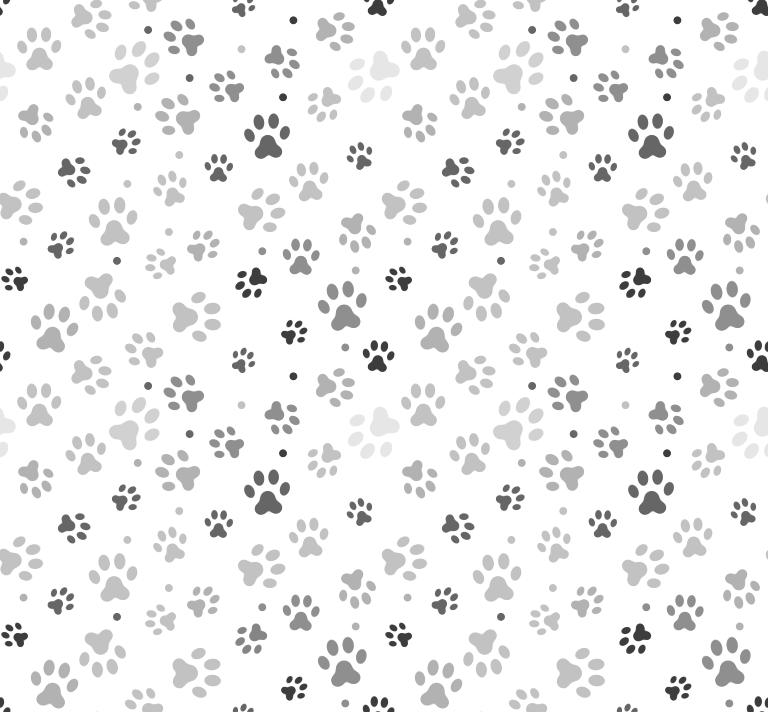
Reproduce this pattern procedurally as a WebGL 1 fragment shader.

```glsl
precision highp float;
// Grey paw prints and small dots scattered on white, in 2 x 2 repeats.
// Paws sit on a jittered, wrapping rank-1 lattice; a modular permutation
// hands out the tones, and dots fill some of the gaps between paws.

uniform vec2 u_resolution;

#define REPEATS 2.0
#define TILE vec2(384.0, 355.0)
#define COUNT 37
#define LATTICE_STEP 8.0
#define DOT_COUNT 14.0
#define DOT_RADIUS 3.9
#define DOT_OFFSET vec2(13.2, 37.3)
#define SMALL_PAW 12.0
#define LARGE_PAW 26.5
#define SEED 4.7

const float TOTAL = float(COUNT);

float hash(float n) {
  return fract(sin(n * 12.9898 + SEED) * 4375.85);
}

float wrapCount(float n) {
  return floor(mod(n + 0.5, TOTAL));
}

// Fifth power modulo the prime count: visits every rank exactly once.
float shuffledRank(float n) {
  n = wrapCount(n);
  float square = wrapCount(n * n);
  return wrapCount(wrapCount(square * square) * n);
}

float toneOf(float rank) {
  if (rank < 4.0) return 0.24;
  if (rank < 11.0) return 0.40;
  if (rank < 16.0) return 0.56;
  if (rank < 22.0) return 0.70;
  if (rank < 35.0) return 0.76;
  return rank < 36.0 ? 0.82 : 0.90;
}

// Dark paws are small, apart from one; light ones vary.
float paletteSize(float rank, float variation) {
  if (rank < 10.0) return mix(SMALL_PAW, 16.0, variation);
  if (rank < 11.0) return 23.0;
  if (rank > 34.0) return LARGE_PAW;
  return mix(14.5, LARGE_PAW, variation);
}

vec2 rotate(vec2 p, float angle) {
  float c = cos(angle), s = sin(angle);
  return vec2(c * p.x + s * p.y, c * p.y - s * p.x);
}

float smoothMin(float a, float b, float k) {
  float h = max(k - abs(a - b), 0.0) / k;
  return min(a, b) - h * h * k * 0.25;
}

float ellipse(vec2 p, vec2 radii) {
  return (length(p / radii) - 1.0) * min(radii.x, radii.y);
}

// Paw of unit radius with its toes pointing up.
float paw(vec2 p) {
  vec2 side = vec2(abs(p.x), p.y);
  vec2 soft = vec2(sqrt(p.x * p.x + 0.015), p.y);
  float dome = length(p - vec2(0.0, -0.25)) - 0.33;
  float lobe = length(soft - vec2(0.35, -0.67)) - 0.26;
  float pad = smoothMin(dome, lobe, 0.28);
  float innerToe = ellipse(rotate(side - vec2(0.32, 0.66), -0.08), vec2(0.23, 0.33));
  float outerToe = ellipse(rotate(side - vec2(0.77, 0.12), -0.38), vec2(0.21, 0.30));
  return min(pad, min(innerToe, outerToe));
}

// Shortest offset across the tile edges.
vec2 wrapOffset(vec2 d) {
  return d - TILE * floor(d / TILE + 0.5);
}

float coverage(float distance, float pixel) {
  return 1.0 - smoothstep(-0.6 * pixel, 0.6 * pixel, distance);
}

void main() {
  vec2 cell = gl_FragCoord.xy / u_resolution * REPEATS;
  vec2 p = fract(cell) * TILE;
  float pixel = REPEATS * TILE.y / u_resolution.y;
  bool firstTile = max(cell.x, cell.y) < 1.0;
  float grey = 1.0;

  for (int i = 0; i < COUNT; i++) {
    float n = float(i);
    vec2 site = vec2(n, wrapCount(n * LATTICE_STEP)) / TOTAL * TILE;

    // Paw: smaller ones wander further from their site.
    float rank = shuffledRank(n);
    float size = paletteSize(rank, hash(n + 3.1));
    vec2 jitter = vec2(hash(n + 51.3), hash(n + 87.9)) - 0.5;
    vec2 d = wrapOffset(p - site - jitter * (28.0 - size));
    float turn = 2.0 * hash(n + 20.6) - 1.0;
    float shape = paw(rotate(d, 3.1416 * turn * abs(turn)) / size) * size;

    // One dark paw is faded in the lower left repeat.
    bool faded = firstTile && abs(rank - 2.0) < 0.5;
    float tone = faded ? 0.52 : toneOf(rank);
    grey = mix(grey, tone, coverage(shape, pixel));

    // Dot in the gap beside some sites.
    float dotRank = shuffledRank(n + 11.0);
    if (dotRank < DOT_COUNT) {
      float spot = length(wrapOffset(p - site - DOT_OFFSET)) - DOT_RADIUS;
      grey = mix(grey, toneOf(dotRank * 2.4), coverage(spot, pixel));
    }
  }
  gl_FragColor = vec4(vec3(grey), 1.0);
}
```
